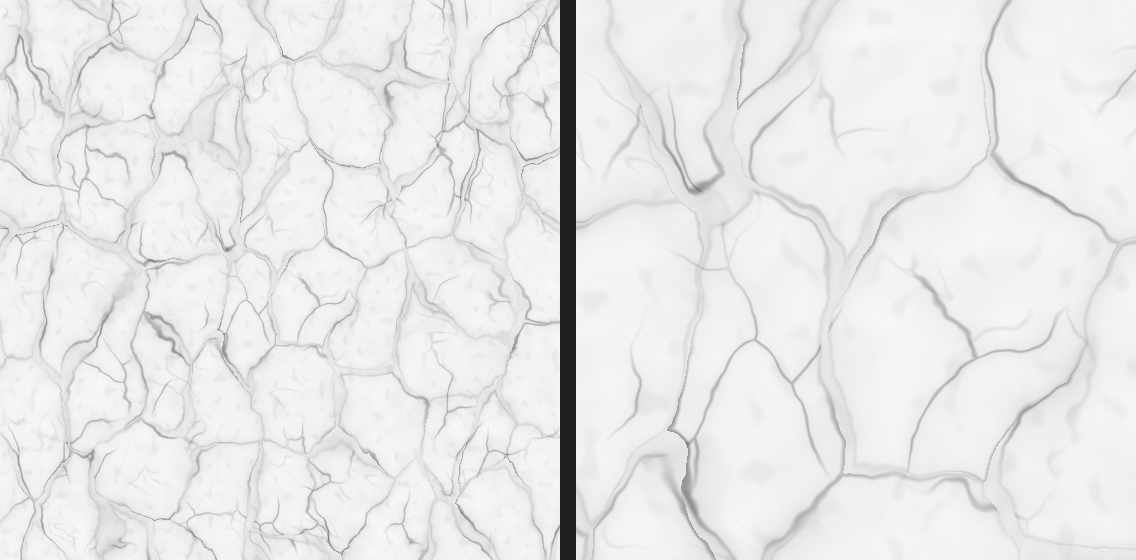
Left: the whole. Right: its middle third, enlarged.
This texture map is drawn by a WebGL 2 fragment shader. Its source:

```glsl
#version 300 es
precision highp float;

uniform vec2 u_resolution;
out vec4 fragColor;

vec2 hash2(vec2 p) {
    p = vec2(dot(p, vec2(127.1, 311.7)), dot(p, vec2(269.5, 183.3)));
    return fract(sin(p) * 43758.54);
}

float gradientDot(vec2 cell, vec2 corner, vec2 f) {
    float angle = 6.2832 * hash2(cell + corner).x;
    return dot(vec2(cos(angle), sin(angle)), f - corner);
}

// Gradient noise, roughly -0.6 to 0.6
float noise(vec2 p) {
    vec2 i = floor(p), f = fract(p);
    vec2 u = f * f * f * (f * (f * 6.0 - 15.0) + 10.0);
    float low = mix(gradientDot(i, vec2(0, 0), f), gradientDot(i, vec2(1, 0), f), u.x);
    float high = mix(gradientDot(i, vec2(0, 1), f), gradientDot(i, vec2(1, 1), f), u.x);
    return mix(low, high, u.y);
}

float fbm(vec2 p) {
    float sum = 0.0, amplitude = 0.6;
    for (int i = 0; i < 4; i++) {
        sum += amplitude * noise(p);
        p = mat2(1.6, 1.2, -1.2, 1.6) * p + 7.3;
        amplitude *= 0.5;
    }
    return sum;
}

vec2 warp(vec2 p, float frequency) {
    return vec2(noise(p * frequency + 3.7), noise(p * frequency + 41.2));
}

// Voronoi plates: x = distance to the border in canvas units, yz = plate id
vec3 plates(vec2 p, vec2 scale) {
    p *= scale;
    vec2 cell = floor(p), f = fract(p);
    vec2 nearest = vec2(0), id = vec2(0);
    float best = 100.0;
    for (int y = -1; y <= 1; y++)
    for (int x = -1; x <= 1; x++) {
        vec2 g = vec2(x, y);
        vec2 r = g + hash2(cell + g) - f;
        if (dot(r, r) < best) {
            best = dot(r, r);
            nearest = r;
            id = g;
        }
    }
    float border = 1.0;
    for (int y = -2; y <= 2; y++)
    for (int x = -2; x <= 2; x++) {
        vec2 g = id + vec2(x, y);
        vec2 r = g + hash2(cell + g) - f;
        vec2 across = r - nearest;
        if (dot(across, across) > 0.0001) {
            float d = dot(0.5 * (r + nearest), across) / length(across * scale);
            border = min(border, d);
        }
    }
    return vec3(border, cell + id);
}

float crackLine(float d, float width) {
    return 1.0 - smoothstep(0.0, width + 1.0 / u_resolution.y, abs(d));
}

void main() {
    vec2 uv = gl_FragCoord.xy / u_resolution;
    vec2 p = uv + 0.055 * warp(uv, 5.0) + 0.022 * warp(uv, 15.0)
                + 0.007 * warp(uv, 42.0) + 0.002 * warp(uv, 110.0);

    // Plates bounded by furrows of uneven width
    vec3 plate = plates(p, vec2(8.5, 5.5));
    float furrowWidth = 0.015 * smoothstep(-0.1, 0.4, noise(uv * 6.0 + plate.yz * 3.71));
    float rim = plate.x - furrowWidth;
    float furrow = 1.0 - smoothstep(-0.003, 0.001, rim);

    // Mottled chalky surface with shallow pits
    float tone = 0.956 + 0.018 * fbm(uv * 9.0) + 0.026 * fbm(uv * 32.0);
    tone -= 0.035 * smoothstep(0.2, 0.5, noise(uv * vec2(60.0, 48.0)));
    tone -= 0.012 * smoothstep(0.1, 0.4, noise(uv * 23.0 + 9.0));

    // Rounded rims and streaked furrow floors
    float depth = 0.6 + 1.1 * smoothstep(-0.3, 0.4, noise(uv * 8.0 + 17.0));
    tone -= 0.045 * depth * exp(-abs(rim) / 0.009);
    float streaks = noise(mat2(0.9, 0.3, -0.3, 0.9) * p * vec2(85.0, 20.0));
    tone -= furrow * (0.034 + 0.035 * streaks);

    // Fine dark crack along each rim
    float strength = 0.05 + 0.26 * smoothstep(-0.1, 0.5, noise(uv * 9.0 + plate.yz));
    tone -= strength * crackLine(rim, 0.0022);

    // Broken secondary cracks inside the plates
    vec3 shard = plates(p + 0.012 * warp(uv, 24.0) + 5.3, vec2(14.0, 9.0));
    float broken = smoothstep(0.02, 0.3, noise(uv * 8.0 + 29.0)) * (1.0 - furrow);
    tone -= broken * (0.2 * crackLine(shard.x, 0.0016) + 0.04 * exp(-shard.x / 0.006));

    // Faint slanted scratches
    vec2 slant = mat2(0.77, 0.64, -0.64, 0.77) * p;
    float scratch = crackLine(noise(slant * vec2(14.0, 30.0)) / 30.0, 0.001);
    tone -= 0.06 * scratch * smoothstep(0.12, 0.35, noise(uv * 11.0 + 53.0));

    fragColor = vec4(vec3(clamp(tone, 0.5, 0.975)), 1.0);
}
```
